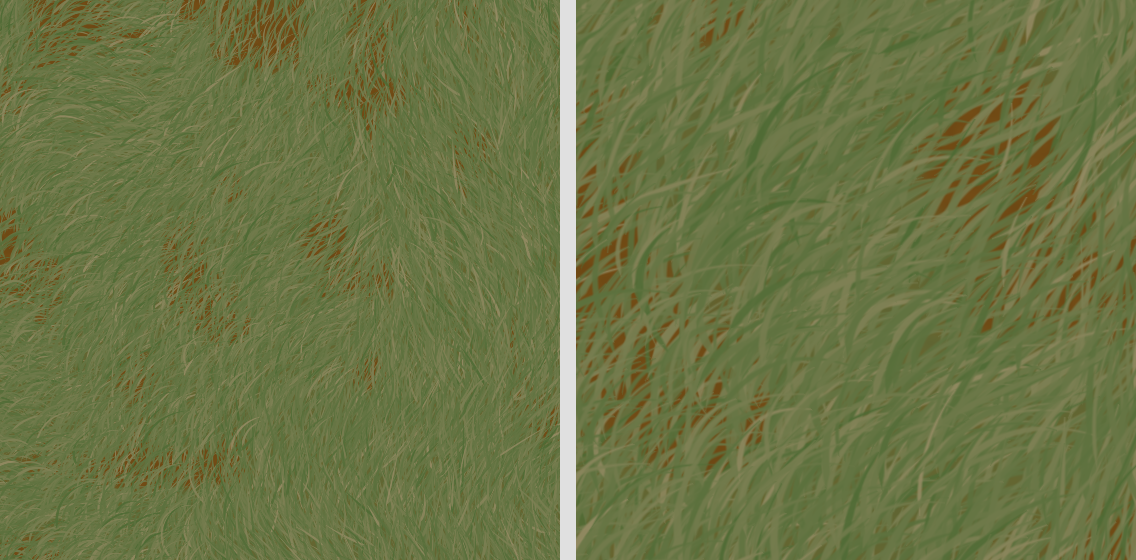
Left, the full canvas; right, a detail of the centre.
A three.js fragment shader for this texture:

```glsl
// Draws a meadow of windswept, curved grass blades over small patches of bare brown soil.
varying vec2 vUv;

#define GRID 18.0          // cells across the canvas
#define LAYERS 4           // stacked, shifted grids
#define BLADES 12          // blades in each cell
#define BLADE_LENGTH 0.106 // longest blade
#define BLADE_WIDTH 0.0026 // widest half width
#define EDGE 0.001         // softness of blade edges
#define OPACITY 0.88
#define DARK_GREEN vec3(0.315, 0.422, 0.21)
#define PALE_STRAW vec3(0.555, 0.53, 0.37)
#define OLIVE vec3(0.385, 0.405, 0.2)
#define SOIL vec3(0.44, 0.29, 0.08)

vec4 hash4(vec3 p) {
  vec4 q = fract(p.xyzx * vec4(0.1031, 0.1030, 0.0973, 0.1099));
  q += dot(q, q.wzxy + 33.33);
  return fract((q.xxyz + q.yzzw) * q.zywx);
}

// Two independent smooth noise channels.
vec2 noise2(vec2 p, float seed) {
  vec2 i = floor(p);
  vec2 f = fract(p);
  f = f * f * (3.0 - 2.0 * f);
  vec2 low = mix(hash4(vec3(i, seed)).xy, hash4(vec3(i + vec2(1.0, 0.0), seed)).xy, f.x);
  vec2 high = mix(hash4(vec3(i + vec2(0.0, 1.0), seed)).xy, hash4(vec3(i + 1.0, seed)).xy, f.x);
  return mix(low, high, f.y);
}

// How bare the ground is, from 0 (dense grass) to 1 (soil).
float bareness(vec2 p) {
  float patches = 0.65 * noise2(p * 12.0 + 20.0, 7.0).x + 0.35 * noise2(p * 4.0 + 40.0, 8.0).y;
  return smoothstep(0.58, 0.9, patches);
}

// Wind: x is the blade direction in radians, y the upright share, z the local curl.
vec3 wind(vec2 p) {
  float upright = smoothstep(0.2, 0.55, p.x - 0.4 * p.y);
  vec2 sway = noise2(p * 5.0 + 60.0, 3.0) - 0.5;
  return vec3(mix(0.5, 1.65, upright) + 1.6 * sway.x, upright, sway.y);
}

// Coverage of a tapered, arched blade centred on the origin and pointing along x.
float bladeMask(vec2 p, float len, float halfWidth, float bend) {
  float t = p.x / len + 0.5;
  if (t < 0.0 || t > 1.0) return 0.0;
  float s = 2.0 * t - 1.0;
  float slope = 4.0 * bend * s;
  float dist = abs(p.y - len * bend * (0.5 - s * s)) / sqrt(1.0 + slope * slope);
  float taper = halfWidth * (1.0 - 0.9 * t * t) * smoothstep(0.0, 0.15, t);
  return 1.0 - smoothstep(taper - EDGE, taper + EDGE, dist);
}

// Blade tint: mostly mid greens with a few pale straws.
vec3 bladeColor(float shade, float contrast) {
  float tone = 0.72 * shade + 0.28 * pow(shade, 6.0);
  return mix(DARK_GREEN, PALE_STRAW, 0.42 + (tone - 0.4) * contrast);
}

void main() {
  // Soil shows in the patches and olive undergrowth elsewhere.
  float bareHere = bareness(vUv);
  float grain = noise2(vUv * 160.0, 5.0).x;
  vec3 color = mix(OLIVE, SOIL, smoothstep(0.05, 0.5, bareHere + 0.2 * grain));
  color *= 0.97 + 0.06 * grain;

  // Paint blades from the lowest layer to the highest.
  for (int layer = 0; layer < LAYERS; layer++) {
    float level = float(layer);
    vec2 shift = fract(level * vec2(0.618, 0.382));
    vec2 home = floor(vUv * GRID + shift);

    for (int n = 0; n < 9; n++) {
      float k = float(n);
      vec2 cell = home + vec2(mod(k, 3.0) - 1.0, 1.0 - floor(k / 3.0));
      vec2 corner = (cell - shift) / GRID;
      vec2 middle = corner + 0.5 / GRID;
      vec3 flow = wind(middle);
      float bare = bareness(middle);

      for (int b = 0; b < BLADES; b++) {
        vec3 seed = vec3(cell + 11.0, level * 17.0 + float(b) + 1.0);
        vec4 place = hash4(seed);
        vec4 look = hash4(seed + vec3(57.0, 31.0, 91.0));
        if (place.w < 0.75 * bare) continue;

        float angle = flow.x + (place.z - 0.5) * 1.1;
        vec2 along = vec2(cos(angle), sin(angle));
        vec2 d = vUv - corner - place.xy / GRID;
        vec2 local = vec2(dot(d, along), dot(d, vec2(-along.y, along.x)));

        float len = BLADE_LENGTH * mix(0.4, 1.0, look.x);
        float halfWidth = BLADE_WIDTH * mix(0.45, 1.0, look.y);
        float bend = mix(0.18, -0.03, flow.y) + 0.2 * flow.z + (look.z - 0.5) * 0.18;
        float mask = bladeMask(local, len, halfWidth, bend);
        // Most blades are muted; a few stand out.
        float contrast = mix(0.62, 1.2, step(0.7, fract(place.w * 37.0)));
        color = mix(color, bladeColor(look.w, contrast), OPACITY * mask);
      }
    }
  }
  gl_FragColor = vec4(color, 1.0);
}
```
